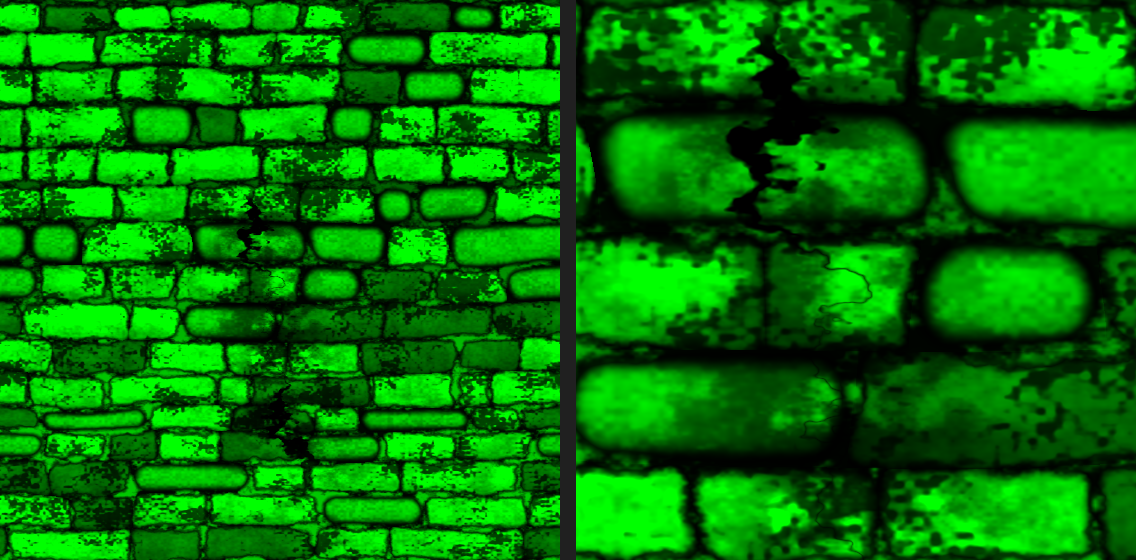
Left, the full canvas; right, a detail of the centre.
This texture is drawn by a Shadertoy shader. Its source:

```glsl
#define ROWS 16.0
#define MIN_STONES 6.0
#define ROW_SWELL 0.36
#define ROW_JITTER 0.20
#define JOINT_JITTER 0.65
#define GAP 0.0045
#define RAGGED 0.026
#define SMOOTH_SHARE 0.15
#define DARK_SHARE 0.18
#define CRACK_WIDTH 0.011
#define STONE_COLOR vec3(0.0, 1.0, 0.0)

const float TAU = 6.28318;

float hash(vec2 p) {
    return fract(sin(dot(p, vec2(127.1, 311.7))) * 43758.5453);
}

// Value noise that wraps after the given number of cells
float noise(vec2 uv, vec2 cells) {
    vec2 p = uv * cells, i = floor(p), f = fract(p);
    f = f * f * (3.0 - 2.0 * f);
    vec2 a = mod(i, cells), b = mod(i + 1.0, cells), seed = cells * 0.37;
    return mix(mix(hash(a + seed), hash(vec2(b.x, a.y) + seed), f.x),
               mix(hash(vec2(a.x, b.y) + seed), hash(b + seed), f.x), f.y);
}

float fbm(vec2 uv, vec2 cells) {
    float sum = 0.0, weight = 0.5, total = 0.0;
    for (int i = 0; i < 5; i++) {
        sum += weight * noise(uv, cells);
        total += weight;
        weight *= 0.62;
        cells *= 2.0;
    }
    return sum / total;
}

// Uneven course and joint positions, in cell units
float rowEdge(float k) {
    float id = mod(k, ROWS);
    return k + ROW_SWELL * cos(TAU * (id - 9.0) / ROWS)
             + ROW_JITTER * (hash(vec2(id, 4.7)) - 0.5);
}

float jointEdge(float k, float row, float count) {
    return k + JOINT_JITTER * (hash(vec2(mod(k, count), row + 31.0)) - 0.5);
}

float roundBox(vec2 p, vec2 halfSize, float radius) {
    vec2 q = abs(p) - halfSize + radius;
    return length(max(q, 0.0)) + min(max(q.x, q.y), 0.0) - radius;
}

void mainImage(out vec4 fragColor, in vec2 fragCoord) {
    vec2 uv = fragCoord / iResolution.xy;
    uv.y = 1.0 - uv.y;
    float pixel = 1.0 / iResolution.y;

    // Wavy courses
    vec2 bend = vec2(noise(uv, vec2(9.0, 13.0)), noise(uv, vec2(7.0, 11.0))) - 0.5;
    vec2 wall = uv + bend * vec2(0.018, 0.014);

    // Find the course, then the stone in it
    float v = wall.y * ROWS - 0.3;
    float k = floor(v) - 1.0;
    for (int i = 0; i < 2; i++) if (v > rowEdge(k + 1.0)) k++;
    float row = mod(k, ROWS);
    float count = MIN_STONES + floor(3.0 * hash(vec2(row, 9.3)));
    float u = wall.x * count + hash(vec2(row, 2.1));
    float j = floor(u) - 1.0;
    for (int i = 0; i < 2; i++) if (u > jointEdge(j + 1.0, row, count)) j++;
    vec2 id = vec2(mod(j, count), row);

    vec2 scale = vec2(count, ROWS);
    vec2 low = vec2(jointEdge(j, row, count), rowEdge(k)) / scale;
    vec2 high = vec2(jointEdge(j + 1.0, row, count), rowEdge(k + 1.0)) / scale;
    vec2 p = vec2(u, v) / scale - 0.5 * (low + high);
    vec2 halfSize = 0.5 * (high - low);

    // Character of each stone; worn ones gather at mid height
    float middle = exp(-pow((row - 6.5) / 2.0, 2.0));
    float lower = smoothstep(0.3, 0.7, uv.y);
    float worn = step(hash(id + 17.0), SMOOTH_SHARE + 0.3 * middle);
    float dark = step(hash(id + 53.0), DARK_SHARE + 0.17 * lower) * (1.0 - worn);
    float tone = mix(0.88, 1.15, hash(id + 71.0));
    tone = mix(tone, 0.82, worn);
    tone = mix(tone, 0.46, dark);

    // Surface noises
    float rough = fbm(uv, vec2(22.0, 30.0));
    float blotch = fbm(uv + 0.37, vec2(15.0, 24.0));
    float grain = noise(uv, vec2(190.0, 230.0)) - 0.5;

    // Stone outline with soft, ragged rim
    float radius = mix(0.009, 0.024, worn);
    float d = roundBox(p, halfSize - GAP - 0.002 * worn, min(radius, halfSize.y * 0.8));
    d += (rough - 0.5) * RAGGED * (1.0 - 0.65 * worn);
    float rim = mix(0.006, 0.013, worn);
    float face = smoothstep(0.002 + pixel, -rim, d);

    // Pitted faces, streaks and gentle shading
    float pits = smoothstep(0.30, 0.47, blotch + 0.25 * grain);
    pits = mix(pits, 1.0, 0.85 * worn);
    float shade = tone * mix(0.28, 1.0, pits);
    shade *= 1.0 + mix(0.9, 0.3, worn) * (rough - 0.5) + 0.22 * grain;
    shade *= 1.0 - 0.22 * smoothstep(-0.2, 1.0, p.y / halfSize.y);

    // Dark joints with crumbs of pale mortar, more of them lower down
    float crumbs = smoothstep(0.45, 0.72, rough + 0.15 * grain + 0.06 * lower);
    float mortar = 0.03 + crumbs * mix(0.35, 0.75, lower);
    mortar *= smoothstep(-0.002, 0.009, abs(d));
    float light = mix(mortar, shade, face);

    // Wandering crack and the damage around it
    float side = uv.x - 0.46 - 0.15 * (uv.y - 0.36) - (blotch - 0.5) * 0.13;
    float span = smoothstep(0.31, 0.37, uv.y) * smoothstep(0.97, 0.78, uv.y);
    float width = CRACK_WIDTH * smoothstep(0.3, 0.75, noise(uv, vec2(6.0, 11.0)));
    float damage = span * exp(-pow(side / 0.08, 2.0));
    light *= 1.0 - damage * 0.65 * smoothstep(0.62, 0.38, rough);
    light *= 1.0 - span * smoothstep(width + 0.004, width - 0.004, abs(side));

    fragColor = vec4(STONE_COLOR * clamp(light, 0.0, 1.0), 1.0);
}
```
